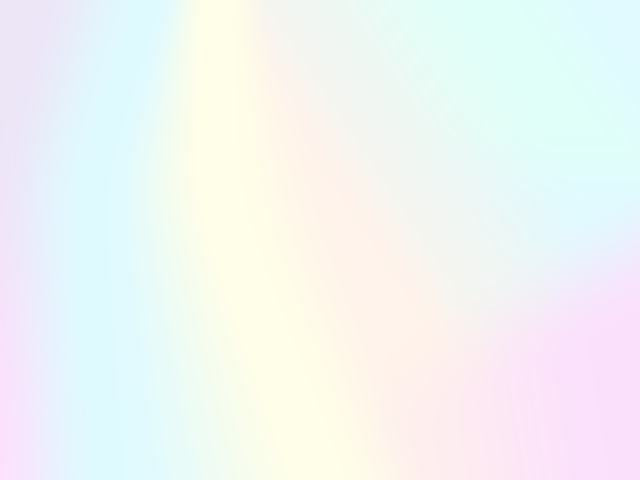
Give the GLSL for this background, as a Shadertoy shader.

```glsl
// A pale iridescent foil: soft pastel bands that bend down the canvas.
// Two curved ridges (cyan, yellow) shape the left; the right blends a slanted
// cool ramp (peach, grey, mint, cyan) with a warm pink lower corner.

// Smooth version of max(x, 0), used to bend the ridges.
float softHinge(float x) {
    return 0.5 * (x + sqrt(x * x + 0.006));
}

// Lavender edge, cyan ridge and yellow ridge, from left to right.
vec3 leftBands(vec2 p, float yellowX) {
    vec3 pink = vec3(0.99, 0.88, 0.99);
    vec3 lavender = vec3(0.93, 0.90, 0.97);
    vec3 cyan = vec3(0.875, 0.98, 1.0);
    vec3 yellow = vec3(1.0, 0.995, 0.91);

    float cyanX = 0.163 - 0.04 * p.y + 0.3 * softHinge(p.y - 0.62);
    float edgeX = 0.2 * softHinge(p.y - 0.65) - 0.015;

    vec3 color = mix(pink, lavender, smoothstep(0.05, 0.75, p.y));
    color = mix(color, cyan, smoothstep(edgeX, cyanX - 0.01, p.x));
    return mix(color, yellow, smoothstep(cyanX + 0.01, yellowX - 0.02, p.x));
}

// Slanted cool ramp above, pink glow below a rising diagonal.
vec3 rightField(vec2 p) {
    vec3 peach = vec3(1.0, 0.953, 0.92);
    vec3 grey = vec3(0.95, 0.962, 0.948);
    vec3 mint = vec3(0.88, 1.0, 0.972);
    vec3 cyan = vec3(0.88, 0.98, 1.0);
    vec3 blush = vec3(0.995, 0.937, 0.93);
    vec3 pink = vec3(0.985, 0.88, 0.99);

    float slant = p.x - 0.5 * (1.0 - p.y);
    vec3 cool = mix(peach, grey, smoothstep(0.31, 0.46, slant));
    float toCyan = max(smoothstep(0.77, 0.95, slant),
                       1.0 - smoothstep(0.54, 0.76, p.y));
    cool = mix(cool, mix(mint, cyan, toCyan), smoothstep(0.43, 0.72, slant));

    vec3 warm = mix(blush, pink, smoothstep(0.62, 0.97, p.x + 0.12 * p.y));
    float diagonal = p.y - 0.5 - 0.8 * (p.x - 1.0);
    return mix(warm, cool, smoothstep(-0.15, 0.14, diagonal));
}

void mainImage(out vec4 fragColor, in vec2 fragCoord) {
    vec2 p = fragCoord / iResolution.xy;

    // The yellow ridge stands upright above and leans right below.
    float yellowX = 0.343 + 0.295 * softHinge(0.58 - p.y);
    float falloff = mix(0.17, 0.075, smoothstep(0.55, 1.0, p.y));
    float toRight = smoothstep(yellowX + 0.015, yellowX + falloff, p.x);

    vec3 color = mix(leftBands(p, yellowX), rightField(p), toRight);
    fragColor = vec4(color, 1.0);
}
```
